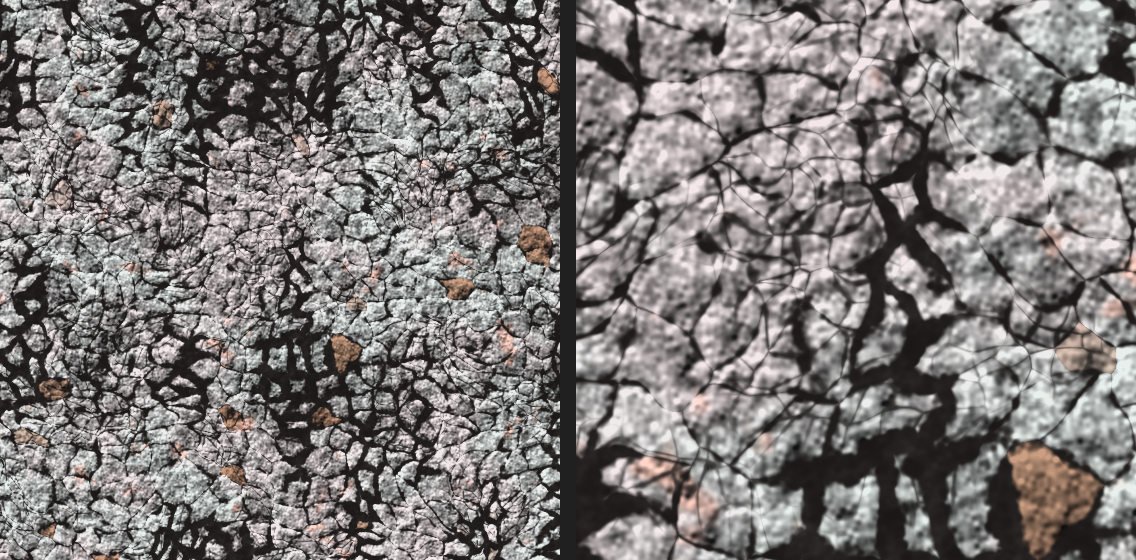
Left: the whole. Right: its middle third, enlarged.
Give the GLSL for this texture, as a WebGL 2 fragment shader.

```glsl
#version 300 es
precision highp float;

uniform vec2 u_resolution;
out vec4 fragColor;

struct Bark {
    float height;
    float solid;   // 0 inside cracks, 1 on plates
    float rough;
    vec2 plateId;
};

vec2 hash2(vec2 p) {
    vec3 q = fract(vec3(p.xyx) * vec3(0.1031, 0.1030, 0.0973));
    q += dot(q, q.yzx + 33.33);
    return fract((q.xx + q.yz) * q.zy);
}

float noise(vec2 p) {
    vec2 i = floor(p), f = fract(p);
    vec2 s = f * f * (3.0 - 2.0 * f);
    float low = mix(hash2(i).x, hash2(i + vec2(1, 0)).x, s.x);
    float high = mix(hash2(i + vec2(0, 1)).x, hash2(i + vec2(1, 1)).x, s.x);
    return mix(low, high, s.y);
}

float fbm(vec2 p, int octaves) {
    float sum = 0.0, total = 0.0, gain = 1.0;
    for (int i = 0; i < octaves; i++) {
        sum += gain * noise(p);
        total += gain;
        gain *= 0.68;
        p = mat2(1.6, 1.2, -1.2, 1.6) * p + 17.3;
    }
    return sum / total;
}

vec2 warp(vec2 p, float frequency, float amount) {
    vec2 q = p * frequency;
    return p + amount * (vec2(noise(q + 3.7), noise(q + 41.2)) - 0.5);
}

// Distance to the nearest cell border in x, random cell values in yz
vec3 cells(vec2 p, float jitter) {
    vec2 base = floor(p), nearest = vec2(0), nearestId = vec2(0);
    float best = 9.0;
    for (int y = -1; y <= 1; y++)
    for (int x = -1; x <= 1; x++) {
        vec2 id = base + vec2(x, y);
        vec2 offset = id + 0.5 + jitter * (hash2(id) - 0.5) - p;
        float d = dot(offset, offset);
        if (d < best) { best = d; nearest = offset; nearestId = id; }
    }
    float border = 9.0;
    for (int y = -1; y <= 1; y++)
    for (int x = -1; x <= 1; x++) {
        vec2 id = base + vec2(x, y);
        if (id == nearestId) continue;
        vec2 offset = id + 0.5 + jitter * (hash2(id) - 0.5) - p;
        border = min(border, dot(0.5 * (nearest + offset), normalize(offset - nearest)));
    }
    return vec3(border, hash2(nearestId + 71.0));
}

float darkPatch(vec2 uv) {
    return smoothstep(0.5, 0.75, fbm(uv * 5.0 + 8.4, 3));
}

Bark bark(vec2 uv) {
    float rough = fbm(uv * 75.0, 3);
    float jagged = 0.24 * (rough - 0.5);
    vec2 p = warp(warp(uv, 9.0, 0.05), 42.0, 0.016);

    // Large plates with fissures that open along the trunk
    vec3 plate = cells(p * vec2(23.0, 26.0), 0.85);
    float fissure = smoothstep(0.42, 0.85, noise(uv * vec2(17.0, 6.0) + 5.0));
    float width = mix(0.015, 0.17, fissure) + 0.04 * darkPatch(uv);
    float edge = plate.x + jagged;
    float solid = smoothstep(width - 0.04, width + 0.06, edge);
    float dome = smoothstep(width - 0.05, width + 0.28, edge);

    // Smaller broken plates in some areas
    vec3 chip = cells(p * vec2(43.0, 49.0) + 13.0, 0.9);
    float broken = smoothstep(0.38, 0.68, noise(uv * 13.0 + 27.0));
    float chipEdge = chip.x + jagged;
    solid *= mix(1.0, smoothstep(-0.02, 0.11, chipEdge), 0.75 * broken);
    dome *= mix(1.0, smoothstep(-0.03, 0.25, chipEdge), 0.5 * broken);

    return Bark(0.5 * dome + 0.9 * rough, solid, rough, plate.yz);
}

vec3 barkColor(vec2 uv, Bark b, float slope) {
    float dark = darkPatch(uv);
    float grain = noise(uv * 290.0) - 0.5;
    float tone = 0.65 + 0.62 * slope + 0.8 * (b.rough - 0.5) + 0.24 * grain;
    tone += 0.14 * (b.plateId.x - 0.5) - 0.17 * dark;
    tone = clamp(tone, 0.07, 0.93);

    // Grey lichen drifting between cool and rosy
    float drift = smoothstep(0.3, 0.7, fbm(uv * 8.0 + 51.0, 3));
    vec3 color = tone * mix(vec3(0.98, 1.01, 1.0), vec3(1.03, 0.975, 0.985), drift);

    // Exposed brown bark and faint rust stains
    float exposed = smoothstep(0.97, 0.98, b.plateId.y);
    float rust = smoothstep(0.7, 0.84, fbm(uv * 21.0 + 90.0, 3));
    color = mix(color, tone * vec3(0.82, 0.56, 0.4), 0.75 * exposed);
    color = mix(color, tone * vec3(1.14, 0.86, 0.77), 0.7 * rust);

    vec3 crack = vec3(0.1, 0.088, 0.085) + 0.1 * b.rough * tone;
    return mix(crack, color, b.solid);
}

void main() {
    vec2 uv = gl_FragCoord.xy / u_resolution;
    vec2 towardLight = vec2(-0.0016, 0.0028);
    Bark here = bark(uv);
    float slope = here.height - bark(uv + towardLight).height;
    fragColor = vec4(clamp(barkColor(uv, here, slope), 0.0, 1.0), 1.0);
}
```
